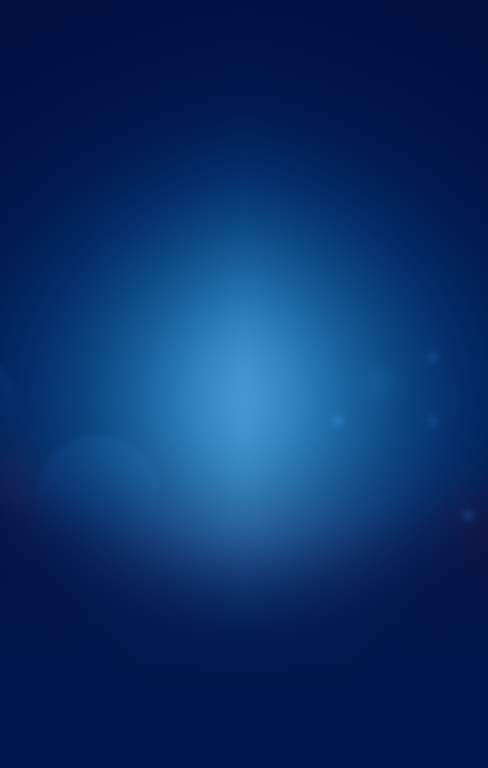
Give the GLSL for this background, as a Shadertoy shader.

```glsl
const vec3 NIGHT = vec3(0.003, 0.057, 0.25);
const vec3 GLOW_GAIN = vec3(0.255, 0.535, 0.57);
const vec3 GLOW_CURVE = vec3(2.0, 1.0, 0.87);   // per-channel response to light
const vec3 HAZE = vec3(0.065, 0.004, -0.012);
const vec3 EMBER = vec3(0.045, 0.0, -0.01);
const vec3 BOKEH_TINT = vec3(0.35, 0.75, 1.0);

const float GLOW_HEIGHT = 0.479;
const float GLOW_WIDTH = 0.219;
const float GLOW_ABOVE = 0.247;
const float GLOW_BELOW = 0.234;
const float HORIZON = 0.206;
const float HORIZON_SOFTNESS = 0.117;
const float HORIZON_BEND = 1.03;
const float FLOOR_LIGHT = 0.065;

// Lens discs: centre x, centre y, radius, strength
const int DISC_COUNT = 7;
const vec4 DISCS[DISC_COUNT] = vec4[](
    vec4(-0.363, 0.473, 0.068, 0.045),
    vec4(-0.191, 0.353, 0.080, 0.040),
    vec4( 0.177, 0.503, 0.021, 0.035),
    vec4( 0.122, 0.452, 0.008, 0.080),
    vec4( 0.246, 0.535, 0.008, 0.075),
    vec4( 0.246, 0.452, 0.008, 0.075),
    vec4( 0.292, 0.329, 0.008, 0.110));

float bell(float x, float width) {
    float t = x / width;
    return exp(-t * t);
}

// Tall glow, cut off below by a curved dark horizon
float glowLight(vec2 p) {
    float rise = p.y - GLOW_HEIGHT;
    float column = exp(-pow(abs(p.x) / GLOW_WIDTH, 1.5));
    float spread = bell(rise, rise > 0.0 ? GLOW_ABOVE : GLOW_BELOW);
    float horizon = HORIZON + HORIZON_BEND * p.x * p.x;
    float sky = smoothstep(horizon - HORIZON_SOFTNESS, horizon + HORIZON_SOFTNESS, p.y);
    return column * spread * sky;
}

// Small discs are soft dots; large ones have an edge and fade downward
float bokehLight(vec2 p) {
    float light = 0.0;
    for (int i = 0; i < DISC_COUNT; i++) {
        vec4 disc = DISCS[i];
        vec2 offset = p - disc.xy;
        float dist = length(offset);
        float softness = 0.004 + 0.03 * disc.z;
        float body = 1.0 - smoothstep(disc.z - softness, disc.z + softness, dist);
        float fade = smoothstep(-0.7, 0.9, offset.y / disc.z);
        float large = smoothstep(0.01, 0.07, disc.z);
        float dotLight = bell(dist, disc.z);
        light += disc.w * mix(dotLight, body * fade, large);
    }
    return light;
}

void mainImage(out vec4 fragColor, in vec2 fragCoord) {
    vec2 p = (fragCoord - vec2(0.5 * iResolution.x, 0.0)) / iResolution.y;

    // Main light and the faintly lit floor
    float floorLight = FLOOR_LIGHT * (1.0 - smoothstep(0.12, 0.34, p.y));
    float light = glowLight(p) + floorLight;
    vec3 color = NIGHT + GLOW_GAIN * pow(vec3(light), GLOW_CURVE);

    // Muted haze low in the glow and warm traces at both sides
    color += HAZE * bell(p.y - 0.30, 0.09) * bell(p.x, 0.22);
    color += EMBER * bell(abs(p.x) - 0.31, 0.05) * bell(p.y - 0.34 + 0.1 * p.x, 0.06);

    color += BOKEH_TINT * bokehLight(p);
    fragColor = vec4(clamp(color, 0.0, 1.0), 1.0);
}
```
